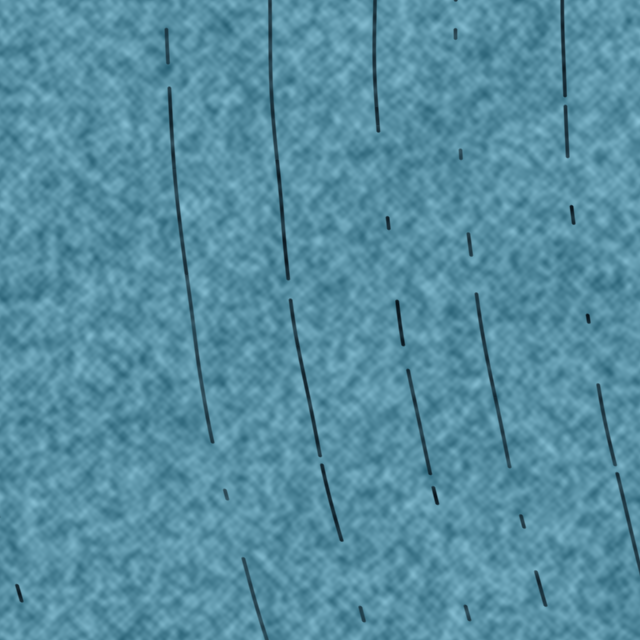
This texture is drawn by a WebGL 2 fragment shader. Its source:

```glsl
#version 300 es
precision highp float;
precision highp int;
// Mottled teal felt crossed by thin, broken dark threads that bend as they fall.

#define BASE_COLOR vec3(0.342, 0.563, 0.642)
#define THREAD_COLOR vec3(0.03, 0.08, 0.11)
#define MOTTLE_CONTRAST 0.135
#define MOTTLE_SCALE 24.0
#define FIBRE_SCALE vec2(100.0, 46.0)
#define THREAD_COUNT 6
#define THREAD_SPACING 0.146
#define THREAD_BEND 0.155
#define THREAD_HALF_WIDTH 0.0011
#define THREAD_SOFTNESS 0.0034
#define DASH_PITCH 0.145
#define DASH_MAX_LENGTH 0.19

uniform vec2 u_resolution;
out vec4 fragColor;

float hash(vec2 cell) {
    uvec2 q = uvec2(ivec2(floor(cell)) + 1017) * uvec2(1597334673u, 3812015801u);
    uint h = (q.x ^ q.y) * 1597334673u;
    h = (h ^ (h >> 15)) * 1597334673u;
    return float(h >> 8) / 16777216.0;
}

float cornerSlope(vec2 cell, vec2 offset) {
    float angle = 6.28319 * hash(cell);
    return dot(vec2(cos(angle), sin(angle)), offset);
}

float gradientNoise(vec2 p) {
    vec2 i = floor(p), f = p - i;
    vec2 w = f * f * f * (f * (f * 6.0 - 15.0) + 10.0);
    vec2 e = vec2(1.0, 0.0);
    float low = mix(cornerSlope(i, f), cornerSlope(i + e.xy, f - e.xy), w.x);
    float high = mix(cornerSlope(i + e.yx, f - e.yx), cornerSlope(i + e.xx, f - e.xx), w.x);
    return mix(low, high, w.y);
}

// Broad stains, soft blotches and two crossing layers of short fibres
float mottle(vec2 p) {
    vec2 diagonal = vec2(p.x + p.y, p.y - p.x) * 0.7071;
    float sum = 0.40 * gradientNoise(p * 5.0 + 3.7);
    sum += 0.75 * gradientNoise(p * MOTTLE_SCALE + 41.3);
    sum += 0.90 * gradientNoise(diagonal * MOTTLE_SCALE * 2.0 + 97.1);
    sum += 0.75 * gradientNoise(diagonal * FIBRE_SCALE + 153.6);
    sum += 0.75 * gradientNoise(diagonal * FIBRE_SCALE.yx + 211.9);
    return sum;
}

// Ink of one thread; fall runs from 0 at the top to 1 at the bottom
float threadInk(float x, float fall, float id, float softness) {
    float start = 0.27 + THREAD_SPACING * (id - 1.0) + 0.06 * (hash(vec2(id, 71.0)) - 0.5);
    start -= id < 0.5 ? 0.22 : 0.0;
    float center = start + THREAD_BEND * fall * fall
                 + 0.006 * gradientNoise(vec2(fall * 5.0, id * 7.3 + 0.4));
    float slope = 2.0 * THREAD_BEND * fall;
    float across = (x - center) * inversesqrt(1.0 + slope * slope);

    float ink = 0.0;
    float nearest = floor(fall / DASH_PITCH);
    for (float k = -1.0; k <= 1.0; k++) {
        vec2 cell = vec2(nearest + k, id * 5.0 + 11.0);
        float middle = (cell.x + 0.5 + 0.5 * (hash(cell + vec2(0, 1)) - 0.5)) * DASH_PITCH;
        float size = hash(cell + vec2(0, 2));
        float span = mix(0.008, DASH_MAX_LENGTH, size * size) * mix(1.4, 0.75, fall);
        float along = max(abs(fall - middle) - 0.5 * span, 0.0);
        float edge = length(vec2(across, along)) - THREAD_HALF_WIDTH;
        float strength = mix(0.6, 1.0, hash(cell + vec2(0, 3)));
        ink = max(ink, strength * (1.0 - smoothstep(0.0, softness, edge)));
    }
    // Slight wear along the thread
    return ink * (0.92 + 0.35 * gradientNoise(vec2(fall * 60.0, id * 3.1 + 0.5)));
}

void main() {
    vec2 uv = gl_FragCoord.xy / u_resolution;
    float softness = max(THREAD_SOFTNESS, 1.5 / u_resolution.y);

    vec3 color = BASE_COLOR + MOTTLE_CONTRAST * mottle(uv);

    float ink = 0.0;
    for (int i = 0; i < THREAD_COUNT; i++) {
        ink = max(ink, threadInk(uv.x, 1.0 - uv.y, float(i), softness));
    }
    color = mix(color, THREAD_COLOR, clamp(ink, 0.0, 1.0));

    fragColor = vec4(color, 1.0);
}
```
